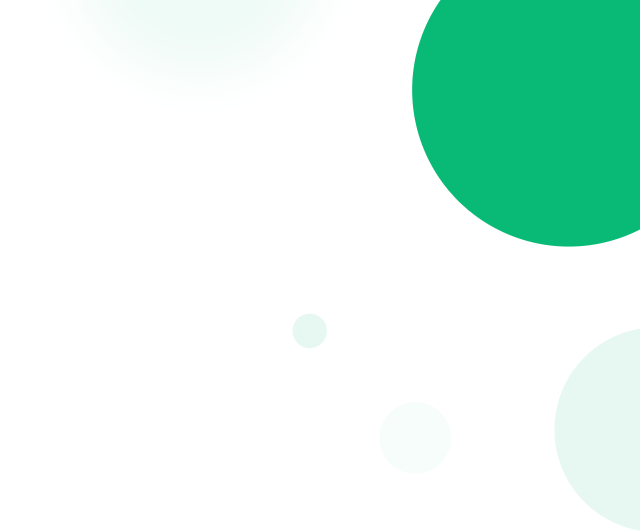
Write a WebGL 2 fragment shader that draws this background.

```glsl
#version 300 es
precision highp float;
// Draws a white backdrop with a bold green disc, pale mint discs and a soft glow.

uniform vec2 u_resolution;
out vec4 fragColor;

const vec3 WHITE = vec3(1.0);
const vec3 GREEN = vec3(0.035, 0.73, 0.465);

// Signed distance to a circle, negative inside
float circleDistance(vec2 p, vec2 center, float radius) {
    return length(p - center) - radius;
}

// Antialiased coverage of a disc; pixel is the size of one pixel in canvas units
float disc(vec2 p, vec2 center, float radius, float pixel) {
    return clamp(0.5 - circleDistance(p, center, radius) / pixel, 0.0, 1.0);
}

// Radial glow: full inside the inner radius, gone at the outer one
float glow(vec2 p, vec2 center, float inner, float outer) {
    return 1.0 - smoothstep(inner, outer, length(p - center));
}

// Lays a colour over the base with the given opacity
vec3 tint(vec3 base, vec3 color, float opacity) {
    return mix(base, color, opacity);
}

void main() {
    // Canvas height is one unit
    vec2 p = gl_FragCoord.xy / u_resolution.y;
    float pixel = 1.0 / u_resolution.y;
    vec3 color = WHITE;

    // Soft glow at the top left
    color = tint(color, GREEN, 0.065 * glow(p, vec2(0.3725, 1.092), 0.133, 0.32));

    // Pale discs
    color = tint(color, GREEN, 0.098 * disc(p, vec2(1.2347, 0.1925), 0.1925, pixel));
    color = tint(color, GREEN, 0.098 * disc(p, vec2(0.5822, 0.378), 0.0324, pixel));
    color = tint(color, GREEN, 0.034 * disc(p, vec2(0.7805, 0.1768), 0.0673, pixel));

    // Bold disc at the top right
    color = tint(color, GREEN, disc(p, vec2(1.0692, 0.831), 0.2945, pixel));

    fragColor = vec4(color, 1.0);
}
```
